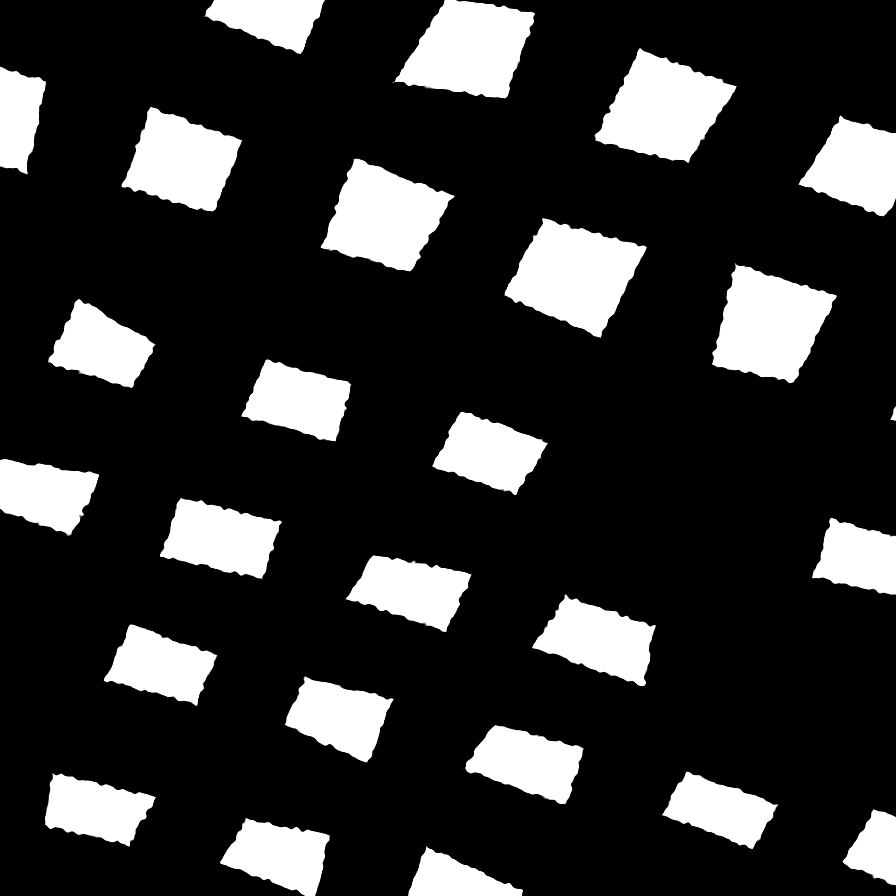
Write a Shadertoy shader that draws this pattern.

```glsl
// Slanted lattice of ragged white quadrilaterals on black, flatter towards the bottom.

const vec3 INK = vec3(0.0);
const vec3 PAPER = vec3(1.0);
const float CORNER_JITTER = 0.0105;
const float EDGE_WEAR = 0.0022;
const float WEAR_FREQUENCY = 160.0;
const float CULL_RADIUS = 0.14;

vec2 hash22(vec2 p) {
    vec3 q = fract(p.xyx * vec3(0.1031, 0.1030, 0.0973));
    q += dot(q, q.yzx + 33.33);
    return fract((q.xx + q.yz) * q.zy);
}

float valueNoise(vec2 p) {
    vec2 i = floor(p), f = fract(p);
    f = f * f * (3.0 - 2.0 * f);
    float low = mix(hash22(i).x, hash22(i + vec2(1, 0)).x, f.x);
    float high = mix(hash22(i + vec2(0, 1)).x, hash22(i + vec2(1, 1)).x, f.x);
    return mix(low, high, f.y);
}

// Cell is (column, row); rows count downwards and draw closer together.
vec2 cellCentre(vec2 cell) {
    float row = cell.y;
    vec2 rowStart = vec2(0.523 - 0.1042 * row + 0.0042 * row * row,
                         0.9453 - 0.2083 * row + 0.0083 * row * row
                         + 0.013 * sin(2.094 * row));
    vec2 columnStep = vec2(0.220 - 0.0029 * row, -0.065 + 0.003 * row);
    return rowStart + cell.x * columnStep;
}

// Corners run counterclockwise from the lower left.
vec2 quadCorner(vec2 cell, int k) {
    vec2 side = vec2(k == 1 || k == 2 ? 1.0 : -1.0, k < 2 ? -1.0 : 1.0);
    vec2 across = vec2(0.052, -0.0165);
    vec2 up = mix(vec2(0.0205, 0.047), vec2(0.0135, 0.0287),
                  smoothstep(1.0, 2.3, cell.y));
    vec2 jitter = hash22(cell * 4.0 + vec2(float(k) + 31.0, 57.0)) * 2.0 - 1.0;
    return side.x * across + side.y * up + CORNER_JITTER * jitter;
}

// Convex quad as the intersection of four half planes.
float quadDistance(vec2 p, vec2 cell) {
    float d = -1.0;
    vec2 start = quadCorner(cell, 0);
    for (int k = 1; k <= 4; k++) {
        vec2 end = quadCorner(cell, k % 4);
        vec2 edge = end - start;
        d = max(d, dot(p - start, normalize(vec2(edge.y, -edge.x))));
        start = end;
    }
    return d;
}

// Empty places in the lattice.
bool isMissing(vec2 cell) {
    return cell == vec2(2, 2) || cell == vec2(3, 3) || cell == vec2(-1, 4);
}

float latticeDistance(vec2 p) {
    float d = 1.0;
    for (int row = -1; row <= 5; row++) {
        for (int column = -2; column <= 4; column++) {
            vec2 cell = vec2(column, row);
            vec2 local = p - cellCentre(cell);
            if (isMissing(cell) || length(local) > CULL_RADIUS) continue;
            d = min(d, quadDistance(local, cell));
        }
    }
    return d;
}

void mainImage(out vec4 fragColor, in vec2 fragCoord) {
    vec2 p = fragCoord / iResolution.xy;
    float pixel = 1.0 / min(iResolution.x, iResolution.y);

    // Fine serration along every edge
    float wear = EDGE_WEAR * (valueNoise(p * WEAR_FREQUENCY) * 2.0 - 1.0);
    float d = latticeDistance(p) + wear;

    float coverage = 1.0 - smoothstep(-0.6 * pixel, 0.6 * pixel, d);
    fragColor = vec4(mix(INK, PAPER, coverage), 1.0);
}
```
